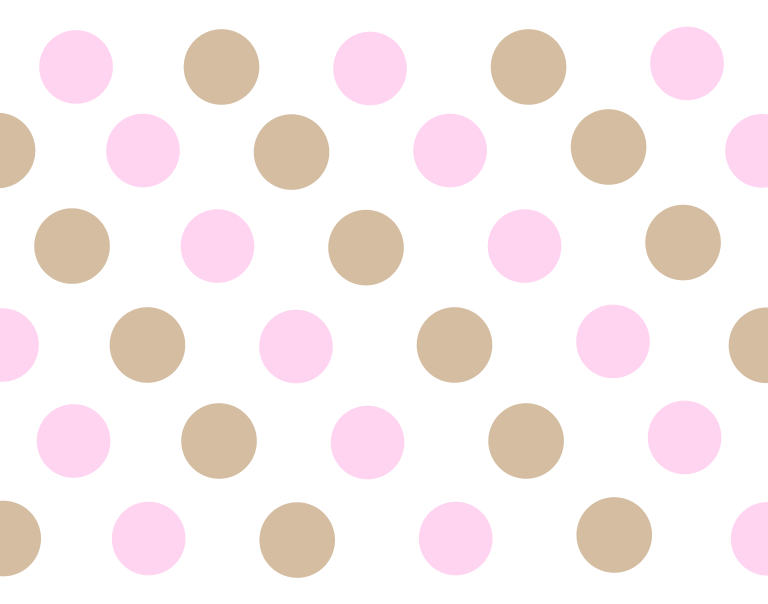
Reproduce this pattern procedurally as a Shadertoy shader.

```glsl
// Staggered pink and tan polka dots on white, with slightly uneven rows and columns.

const int ROWS = 6;
const int COLUMNS = 6;

// Lengths are in column pitches; the canvas is five pitches wide.
const float PITCHES_ACROSS = 5.0;
const float ROW_PITCH = 0.614;
const float TOP_MARGIN = 0.436;
const float STAGGER = 0.495;
const float PINK_RADIUS = 0.2396;
const float TAN_RADIUS = 0.2460;

const vec3 WHITE = vec3(1.0);
const vec3 PINK = vec3(1.0, 0.83, 0.94);
const vec3 TAN = vec3(0.83, 0.74, 0.63);

// Small departures from the even grid, per row and per column.
const float ROW_SHIFT[ROWS] = float[](0.0, -0.016, -0.026, 0.013, -0.016, 0.021);
const float ROW_DROP[ROWS] = float[](0.0, -0.070, -0.062, -0.032, -0.021, 0.0);
const float COLUMN_SHIFT[COLUMNS] = float[](0.0, -0.053, -0.086, -0.054, -0.022, -0.023);
const float COLUMN_DROP[COLUMNS] = float[](0.0, 0.0, 0.010, 0.0, -0.023, 0.002);

// Centre of a dot, with y running down from the top edge.
vec2 dotCentre(int row, int column) {
    float stagger = (row & 1) == 0 ? STAGGER : 0.0;
    vec2 grid = vec2(float(column) + stagger, TOP_MARGIN + float(row) * ROW_PITCH);
    return grid + vec2(ROW_SHIFT[row] + COLUMN_SHIFT[column],
                       ROW_DROP[row] + COLUMN_DROP[column]);
}

// Colours alternate along a row and swap every two rows.
bool isTan(int row, int column) {
    return ((column + (row + 1) / 2) & 1) == 1;
}

float discCoverage(vec2 p, vec2 centre, float radius, float pixel) {
    return clamp(0.5 - (length(p - centre) - radius) / pixel, 0.0, 1.0);
}

void mainImage(out vec4 fragColor, in vec2 fragCoord) {
    float pixel = PITCHES_ACROSS / iResolution.x;
    vec2 p = vec2(fragCoord.x, iResolution.y - fragCoord.y) * pixel;

    vec3 color = WHITE;
    for (int row = 0; row < ROWS; row++) {
        for (int column = 0; column < COLUMNS; column++) {
            bool tanDot = isTan(row, column);
            float radius = tanDot ? TAN_RADIUS : PINK_RADIUS;
            float coverage = discCoverage(p, dotCentre(row, column), radius, pixel);
            color = mix(color, tanDot ? TAN : PINK, coverage);
        }
    }
    fragColor = vec4(color, 1.0);
}
```
